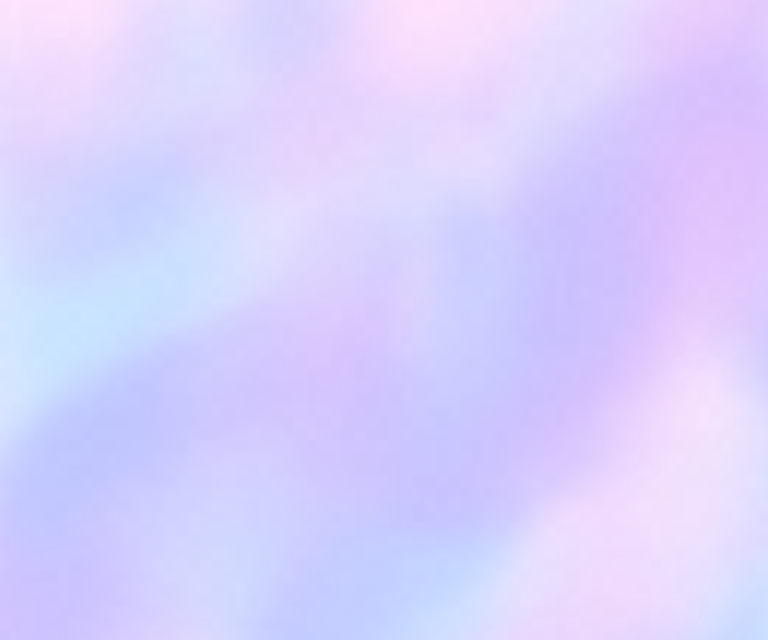
Reproduce this background procedurally as a Shadertoy shader.

```glsl
const vec3 PERIWINKLE = vec3(0.74, 0.76, 1.00);
const vec3 SKY        = vec3(0.79, 0.91, 1.00);
const vec3 LILAC      = vec3(0.87, 0.75, 0.99);
const vec3 BLUSH      = vec3(1.00, 0.89, 0.99);
const float CLOUD_SCALE = 3.1;    // cloud cells per canvas height
const float CLOUD_STRETCH = 0.75; // below 1 lengthens clouds along the slant
const float SLANT = 0.85;         // cloud direction in radians
const float WARM_GAIN = 1.5;
const float LIGHT_GAIN = 1.8;
const float WARM_WAVE = 0.20;     // strength of the broad pink bands
const float LIGHT_WAVE = 0.10;    // strength of the broad pale bands
const float BLOCK_SCALE = 54.0;   // faint blocks per canvas height
const float BLOCK_AMOUNT = 0.008;
const float TAU = 6.2831853;

float hash(vec2 p) {
    vec3 q = fract(vec3(p.xyx) * 0.1031);
    q += dot(q, q.yzx + 33.33);
    return fract((q.x + q.y) * q.z);
}

mat2 rotation(float angle) {
    float c = cos(angle), s = sin(angle);
    return mat2(c, -s, s, c);
}

// Blend the four lattice corners with the given weights
float lattice(vec2 cell, vec2 w) {
    float low  = mix(hash(cell), hash(cell + vec2(1, 0)), w.x);
    float high = mix(hash(cell + vec2(0, 1)), hash(cell + vec2(1, 1)), w.x);
    return mix(low, high, w.y);
}

float softNoise(vec2 p) {
    vec2 f = fract(p);
    return lattice(floor(p), f * f * f * (f * (f * 6.0 - 15.0) + 10.0));
}

// Nearly flat blocks with narrow smooth borders
float blockNoise(vec2 p) {
    return lattice(floor(p), smoothstep(0.7, 1.0, fract(p)));
}

float clouds(vec2 p) {
    float sum = 0.0, weight = 0.62;
    for (int i = 0; i < 3; i++) {
        sum += weight * softNoise(p);
        p = rotation(0.9) * p * 1.9 + 17.3;
        weight *= 0.44;
    }
    return sum - 0.5;
}

void mainImage(out vec4 fragColor, in vec2 fragCoord) {
    vec2 uv = fragCoord / iResolution.xy;
    vec2 p = fragCoord / iResolution.y;

    // Slanted, slightly warped cloud space
    vec2 q = rotation(SLANT) * p * CLOUD_SCALE * vec2(CLOUD_STRETCH, 1.0);
    q += 0.5 * vec2(clouds(q + 71.0), clouds(q + 93.0));

    // Broad bands steer where warm and pale areas gather
    float warm = 0.5 + WARM_GAIN * clouds(q + 5.0)
               + WARM_WAVE * cos(2.0 * TAU * (uv.x - 0.28 * uv.y - 0.246))
               + 0.2 * (uv.y - 0.5);
    float light = 0.5 + LIGHT_GAIN * clouds(q + 41.0)
                + LIGHT_WAVE * cos(2.0 * TAU * (uv.x - 0.3 * uv.y - 0.2));
    warm = smoothstep(-0.2, 1.2, warm);
    light = smoothstep(-0.2, 1.2, light);

    // Hue across, lightness along
    vec3 color = mix(mix(PERIWINKLE, LILAC, warm), mix(SKY, BLUSH, warm), light);

    // Barely visible block texture
    color += BLOCK_AMOUNT * (blockNoise(p * BLOCK_SCALE) - 0.5);
    fragColor = vec4(clamp(color, 0.0, 1.0), 1.0);
}
```
